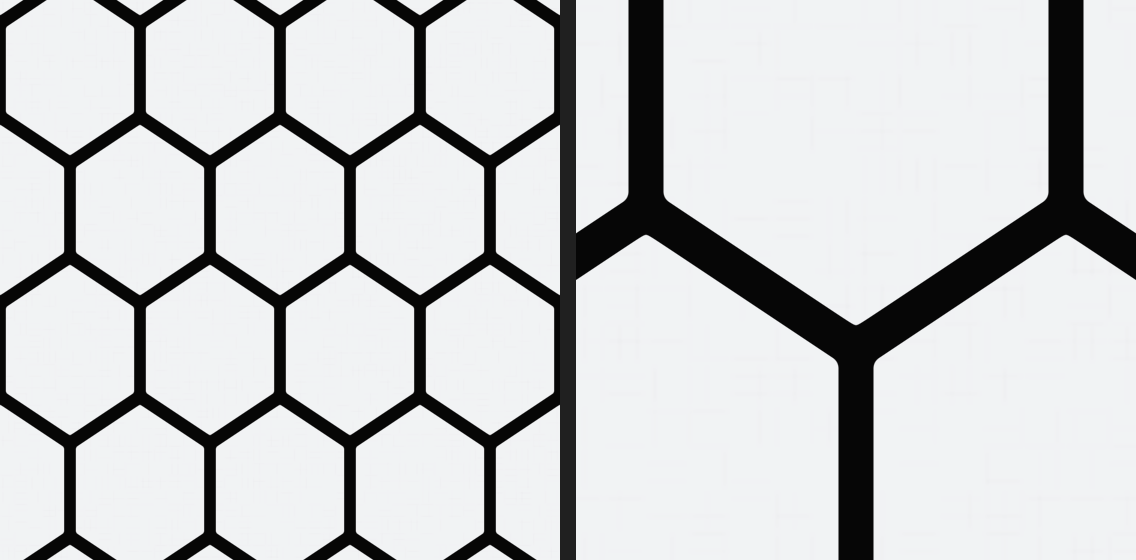
Left: the whole. Right: its middle third, enlarged.
This pattern is drawn by a Shadertoy shader. Its source:

```glsl
float hash(vec2 p) {
    p = fract(p * vec2(0.1031, 0.1137));
    p += dot(p, p.yx + 33.33);
    return fract((p.x + p.y) * p.x * 17.0);
}

float smoothMax(float a, float b, float k) {
    float h = max(k - abs(a - b), 0.0) / k;
    return max(a, b) + h * h * k * 0.25;
}

// Signed distance to an upright hexagon inset towards its centre
float hexagon(vec2 p) {
    const float inset = 11.0 / 12.0;
    p = abs(p);
    float tip = sqrt(p.x * p.x + 0.00003);
    float side = p.x - 0.5 * inset;
    float slope = (p.y + (tip - inset) * 2.0 / 3.0) / length(vec2(1.0, 2.0 / 3.0));
    return smoothMax(side, slope, 0.014);
}

// Nearest hexagon of one lattice, one unit apart across and two down
float hexLattice(vec2 p, vec2 centre) {
    vec2 period = vec2(1.0, 2.0);
    return hexagon(mod(p - centre + 0.5 * period, period) - 0.5 * period);
}

// Short straight fibres, scattered over a grid of whole cells
float fibres(vec2 uv, vec2 cells, float seed) {
    vec2 p = uv * cells;
    float strength = smoothstep(0.6, 1.0, hash(mod(floor(p), cells) + seed));
    float across = abs(fract(p.x) - 0.5);
    float along = abs(fract(p.y) - 0.5);
    return strength * (1.0 - smoothstep(0.04, 0.2, across)) * (1.0 - smoothstep(0.3, 0.5, along));
}

void mainImage(out vec4 fragColor, in vec2 fragCoord) {
    vec2 uv = fragCoord / iResolution.xy;
    vec2 p = uv * 4.0;
    float pixel = 4.0 / iResolution.y;

    // Alternate rows are shifted by half a cell
    float d = min(hexLattice(p, vec2(0.0, 0.5)), hexLattice(p, vec2(0.5, 1.5)));

    // Faint woven grain on the tiles
    float grain = fibres(uv, vec2(96.0, 40.0), 7.0) + fibres(uv.yx, vec2(96.0, 40.0), 151.0);
    vec3 tile = vec3(0.947, 0.951, 0.958) - 0.008 * grain;
    vec3 grout = vec3(0.025);

    float edge = smoothstep(-0.75 * pixel, 0.75 * pixel, d);
    fragColor = vec4(mix(tile, grout, edge), 1.0);
}
```
